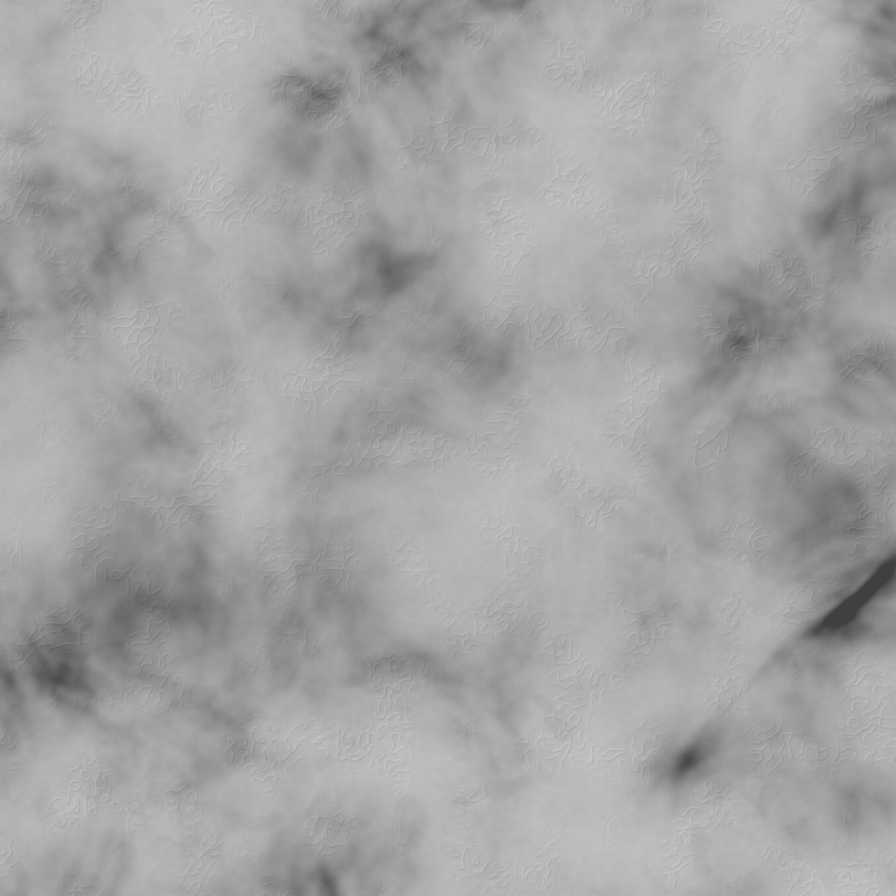
Reproduce this texture procedurally as a WebGL 2 fragment shader.

```glsl
#version 300 es
precision highp float;

// Soft grey mottled surface: warped gradient-noise clouds pushed through an
// exponential tone curve (broad pale areas, rare deep shadows), then one-sided
// diagonal folds, small faint spots and patches of fine embossed squiggles.

uniform vec2 u_resolution;
out vec4 fragColor;

// Tone
const float PALE_LIMIT = 0.759;    // brightest grey approached by the clouds
const float SHADOW_SCALE = 0.098;  // drop below the limit at the median
const float SHADOW_SKEW = 0.6;     // how strongly shadows deepen
const float DARKEST = 0.25;

// Clouds
const int CLOUD_OCTAVES = 5;
const float CLOUD_FREQ = 3.3;
const float CLOUD_GAIN = 0.6;
const float CLOUD_NORM = 3.7;      // brings the noise sum to unit deviation
const float WARP_FREQ = 5.0;
const float WARP_AMOUNT = 0.05;

// Folds
const vec2 MAIN_FOLD_CENTER = vec2(0.88, 0.28);
const float MAIN_FOLD_LENGTH = 0.21;
const float MAIN_FOLD_DEPTH = 1.7;
const float FOLD_ANGLE = 0.76;
const int SMALL_FOLDS = 5;
const float SMALL_FOLD_LENGTH = 0.08;
const float SMALL_FOLD_DEPTH = 0.6;

// Fine detail
const float SPOT_FREQ = 30.0;
const float SPOT_DEPTH = 0.02;
const float GRAIN_FREQ = 85.0;
const float GRAIN_RELIEF = 0.035;
const vec2 GRAIN_LIGHT = vec2(-0.0016, 0.0016);
const float DUST_FREQ = 120.0;
const float DUST_AMOUNT = 0.015;

const mat2 OCTAVE_TURN = mat2(0.8, 0.6, -0.6, 0.8);

vec2 hash2(vec2 p) {
    vec3 q = fract(p.xyx * vec3(0.1031, 0.1030, 0.0973));
    q += dot(q, q.yzx + 33.33);
    return fract((q.xx + q.yz) * q.zy);
}

float cornerSlope(vec2 cell, vec2 offset) {
    float angle = 6.28318 * hash2(cell).x;
    return dot(vec2(cos(angle), sin(angle)), offset);
}

float gradientNoise(vec2 p) {
    vec2 i = floor(p), f = p - i;
    vec2 u = f * f * f * (f * (f * 6.0 - 15.0) + 10.0);
    vec2 e = vec2(1.0, 0.0);
    float low = mix(cornerSlope(i, f), cornerSlope(i + e, f - e), u.x);
    float high = mix(cornerSlope(i + e.yx, f - e.yx), cornerSlope(i + 1.0, f - 1.0), u.x);
    return mix(low, high, u.y);
}

float clouds(vec2 p) {
    vec2 warp = vec2(gradientNoise(p * WARP_FREQ + 31.7), gradientNoise(p * WARP_FREQ + 74.2));
    vec2 q = (p + WARP_AMOUNT * warp) * CLOUD_FREQ + 12.4;
    float sum = 0.0, weight = 1.0;
    for (int i = 0; i < CLOUD_OCTAVES; i++) {
        sum += weight * gradientNoise(q);
        q = OCTAVE_TURN * q * 2.0 + 17.3;
        weight *= CLOUD_GAIN;
    }
    return sum * CLOUD_NORM;
}

// Crisp on its pale upper edge, fading into shadow on the lower side
float fold(vec2 p, vec2 center, float angle, float halfLength) {
    vec2 axis = vec2(cos(angle), sin(angle));
    vec2 d = p - center;
    float along = dot(d, axis) / halfLength;
    float across = dot(d, vec2(axis.y, -axis.x)) + 0.05 * gradientNoise(p * 7.0 + 5.1);
    float shade = smoothstep(-0.008, 0.012, across) * exp(-max(across, 0.0) / 0.03);
    shade *= 0.8 + 1.4 * gradientNoise(p * 11.0 + 47.0);
    float rim = (across + 0.035) / 0.025;
    return exp(-along * along * along * along) * (shade - 0.35 * exp(-rim * rim));
}

// Thin contour lines of a fine noise field
float squiggles(vec2 p) {
    return 1.0 - smoothstep(0.02, 0.16, abs(gradientNoise(p * GRAIN_FREQ) - 0.08));
}

void main() {
    vec2 p = gl_FragCoord.xy / min(u_resolution.x, u_resolution.y);

    // Clouds, stronger toward the lower and upper edges
    float contrast = mix(0.85, 1.25, smoothstep(0.15, 0.5, abs(p.y - 0.5)));
    float height = clouds(p) * contrast;

    // Folds
    height -= MAIN_FOLD_DEPTH * fold(p, MAIN_FOLD_CENTER, FOLD_ANGLE, MAIN_FOLD_LENGTH);
    for (int i = 0; i < SMALL_FOLDS; i++) {
        vec2 center = hash2(vec2(float(i) * 7.0 + 3.0, 19.0));
        float angle = FOLD_ANGLE + 1.6 * (hash2(center * 91.0).x - 0.3);
        height -= SMALL_FOLD_DEPTH * fold(p, center, angle, SMALL_FOLD_LENGTH);
    }
    float grey = PALE_LIMIT - SHADOW_SCALE * exp(-SHADOW_SKEW * height);

    // Faint small spots, gathered in patches
    float spotPatch = smoothstep(-0.1, 0.25, gradientNoise(p * 6.0 + 63.0));
    grey -= SPOT_DEPTH * spotPatch * smoothstep(0.14, 0.3, gradientNoise(p * SPOT_FREQ + 8.0));

    // Embossed squiggles and dust
    float grainPatch = mix(0.15, 1.0, smoothstep(-0.05, 0.3, gradientNoise(p * 15.0 + 22.0)));
    grey += GRAIN_RELIEF * grainPatch * (squiggles(p) - squiggles(p + GRAIN_LIGHT));
    grey += DUST_AMOUNT * gradientNoise(p * DUST_FREQ + 3.0);

    fragColor = vec4(vec3(clamp(grey, DARKEST, 1.0)), 1.0);
}
```
